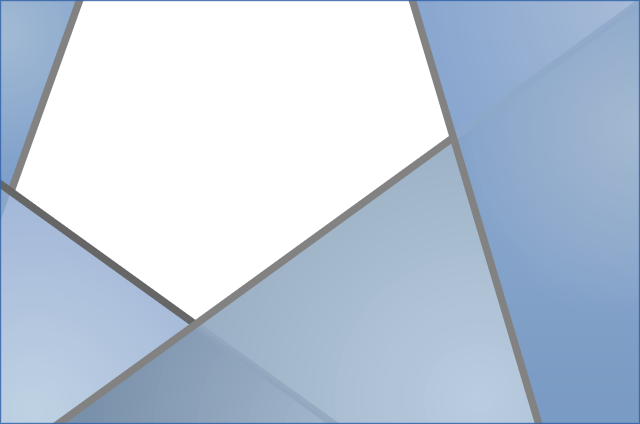
This background is drawn by a Shadertoy shader. Its source:

```glsl
// Blue gradient glass panes around a white pentagon, divided by grey bars.

// Bar end points, in units of the canvas height
const vec2 LEFT_LOW = vec2(0.0275, 0.553), LEFT_TOP = vec2(0.188, 1.0);
const vec2 RIGHT_LOW = vec2(1.2706, 0.0), RIGHT_TOP = vec2(0.9725, 1.0);
const vec2 RISE_START = vec2(0.137, 0.0), RISE_END = vec2(1.0647, 0.6725);
const vec2 FALL_START = vec2(0.0, 0.5667), FALL_END = vec2(0.4549, 0.2392);

const float BAR_HALF = 0.0088;
const float BORDER = 0.0028;
const float GLOW_STEPS = 32.0;

const vec3 WHITE = vec3(1.0);
const vec3 GREY = vec3(0.51);
const vec3 DARK_GREY = vec3(0.40);
const vec3 BORDER_BLUE = vec3(0.20, 0.39, 0.66);
const vec3 RISE_TINT = vec3(0.56, 0.66, 0.79);
const vec3 FALL_TINT = vec3(0.565, 0.645, 0.735);
const vec3 SLIVER = vec3(0.55, 0.65, 0.78);

// Signed distance to the line a-b, positive on its left
float lineSide(vec2 p, vec2 a, vec2 b) {
    vec2 d = normalize(b - a);
    return d.x * (p.y - a.y) - d.y * (p.x - a.x);
}

// Antialiased coverage where d is positive
float cover(float d) {
    return clamp(d * iResolution.y + 0.5, 0.0, 1.0);
}

float bar(float d) {
    return cover(BAR_HALF - abs(d));
}

// Radial gradient in fine steps
vec3 glow(vec2 p, vec2 center, float radius, vec3 inner, vec3 outer) {
    float t = clamp(length(p - center) / radius, 0.0, 1.0);
    return mix(inner, outer, floor(t * GLOW_STEPS + 0.5) / GLOW_STEPS);
}

void mainImage(out vec4 fragColor, in vec2 fragCoord) {
    vec2 p = fragCoord / iResolution.y;
    float width = iResolution.x / iResolution.y;

    float left = lineSide(p, LEFT_LOW, LEFT_TOP);
    float right = -lineSide(p, RIGHT_LOW, RIGHT_TOP);
    float rise = lineSide(p, RISE_START, RISE_END);
    float fall = lineSide(p, FALL_START, FALL_END);

    // Pane gradients
    vec3 topLeft = glow(p, vec2(0.0, 0.92), 0.36,
        vec3(0.64, 0.73, 0.83), vec3(0.49, 0.62, 0.79));
    vec3 lowLeft = glow(p, vec2(0.08, 0.03), 0.50,
        vec3(0.75, 0.82, 0.89), vec3(0.64, 0.72, 0.85));
    vec3 topRight = glow(p, vec2(1.50, 1.0), 0.55,
        vec3(0.655, 0.735, 0.84), vec3(0.53, 0.645, 0.81));
    vec3 lowRight = glow(p, vec2(1.506, 0.70), 0.46,
        vec3(0.645, 0.725, 0.82), vec3(0.515, 0.635, 0.79));
    lowRight = mix(lowRight, vec3(0.47, 0.60, 0.76), smoothstep(0.4, 0.0, p.y) * 0.8);
    vec3 center = glow(p, vec2(1.13, 0.06), 0.75,
        vec3(0.73, 0.80, 0.875), vec3(0.59, 0.675, 0.755));
    vec3 shade = glow(p, vec2(0.75, 0.0), 0.55,
        vec3(0.63, 0.71, 0.795), vec3(0.475, 0.565, 0.665));

    // Left side and the pentagon
    vec3 upper = mix(WHITE, topLeft, cover(left));
    vec3 lower = mix(lowLeft, SLIVER, cover(left));
    vec3 color = mix(lower, upper, cover(fall));

    // Panes below the rising bar, with a faint falling band
    vec3 below = mix(shade, center, cover(fall));
    below = mix(below, FALL_TINT, 0.75 * bar(fall));
    color = mix(below, color, cover(rise));

    // Panes on the right, with a faint rising band
    vec3 outside = mix(lowRight, topRight, cover(rise));
    outside = mix(outside, RISE_TINT, 0.8 * bar(rise));
    color = mix(color, outside, cover(right));

    // Solid bars
    color = mix(color, GREY, bar(left) * cover(fall));
    color = mix(color, DARK_GREY, bar(fall) * cover(rise) * cover(-right));
    color = mix(color, GREY, bar(rise) * cover(-right));
    color = mix(color, GREY, bar(right));

    // Thin frame
    vec2 edge = min(p, vec2(width, 1.0) - p);
    color = mix(color, BORDER_BLUE, 0.85 * cover(BORDER - min(edge.x, edge.y)));

    fragColor = vec4(color, 1.0);
}
```
